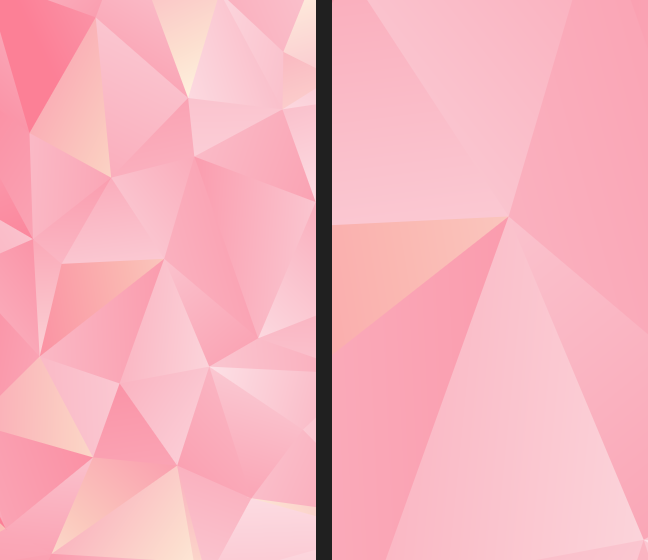
Left, the full canvas; right, a detail of the centre.
This background is drawn by a WebGL 1 fragment shader. Its source:

```glsl
precision highp float;

uniform vec2 u_resolution;

const float CELLS_ACROSS = 3.4;
const mat2 TILT = mat2(0.914, 0.406, -0.406, 0.914);

vec3 hash3(vec2 p) {
  vec3 q = fract(p.xyx * vec3(0.1031, 0.1030, 0.0973) + 0.137);
  q += dot(q, q.yxz + 33.33);
  return fract((q.xxy + q.yzz) * q.zyx);
}

float cross2(vec2 a, vec2 b) {
  return a.x * b.y - a.y * b.x;
}

float doubleArea(vec2 a, vec2 b, vec2 c) {
  return cross2(b - a, c - a);
}

// One mesh vertex, kept inside its own grid cell
vec2 meshVertex(vec2 cell) {
  return cell + 0.5 + 0.86 * (hash3(cell + 41.0).xy - 0.5);
}

// Signed distance to the left side of edge ab
float edgeDistance(vec2 p, vec2 a, vec2 b) {
  return cross2(b - a, p - a) / length(b - a);
}

// Rose ramp by lightness, optionally warmed towards peach
vec3 roseColor(float light, float peach) {
  float red = 0.98 + 0.27 * (light - 0.68) * (light - 0.68);
  float blue = mix(light, 1.0, 0.18) - 0.075 * peach;
  return vec3(red, light + 0.01 * peach, blue);
}

vec3 facetColor(vec2 p, vec2 center, vec2 seed) {
  vec3 rnd = hash3(seed);
  vec2 place = center * TILT / CELLS_ACROSS;
  float top = u_resolution.y / u_resolution.x;

  // Broad light: deep upper left, pale right, one bright facet area
  float light = 0.715 + 0.14 * (place.x - 0.5) + 0.19 * (rnd.x - 0.5);
  light -= 0.10 * (1.0 - smoothstep(0.1, 0.55, distance(place, vec2(0.0, top))));
  float glint = 1.0 - smoothstep(0.04, 0.18, distance(place, vec2(0.78, 0.14 * top)));
  light += 0.25 * glint;

  // Linear shading inside the facet
  float angle = 6.2832 * rnd.y;
  float slope = dot(p - center, vec2(cos(angle), sin(angle)));
  light += slope * mix(0.06, 0.14, rnd.z);

  float peach = smoothstep(0.74, 0.9, rnd.z) * (1.0 - glint);
  peach *= clamp(0.65 + 0.8 * slope, 0.0, 1.0);
  return roseColor(clamp(light, 0.5, 0.97), peach);
}

// Color premultiplied by the antialiased coverage of one triangle
vec4 facet(vec2 p, vec2 a, vec2 b, vec2 c, vec2 seed) {
  float inside = min(edgeDistance(p, a, b),
                 min(edgeDistance(p, b, c), edgeDistance(p, c, a)));
  float pixel = CELLS_ACROSS / u_resolution.x;
  float cover = clamp(inside / pixel + 0.5, 0.0, 1.0);
  return vec4(facetColor(p, (a + b + c) / 3.0, seed), 1.0) * cover;
}

void main() {
  vec2 p = TILT * (gl_FragCoord.xy / u_resolution.x) * CELLS_ACROSS;
  vec4 sum = vec4(0.0);

  for (int j = -1; j <= 0; j++) {
    for (int i = -1; i <= 0; i++) {
      vec2 cell = floor(p) + vec2(float(i), float(j));
      vec2 a = meshVertex(cell);
      vec2 b = meshVertex(cell + vec2(1.0, 0.0));
      vec2 c = meshVertex(cell + vec2(1.0, 1.0));
      vec2 d = meshVertex(cell + vec2(0.0, 1.0));

      // Split the quad along a random diagonal that stays inside it
      float splitAC = min(doubleArea(a, b, c), doubleArea(a, c, d));
      float splitBD = min(doubleArea(a, b, d), doubleArea(b, c, d));
      float bias = hash3(cell + 7.0).z < 0.5 ? 0.4 : 2.5;
      vec2 second = cell + vec2(113.0, 57.0);
      if (splitAC > splitBD * bias) {
        sum += facet(p, a, b, c, cell) + facet(p, a, c, d, second);
      } else {
        sum += facet(p, a, b, d, cell) + facet(p, b, c, d, second);
      }
    }
  }

  gl_FragColor = vec4(sum.rgb / max(sum.a, 0.001), 1.0);
}
```
